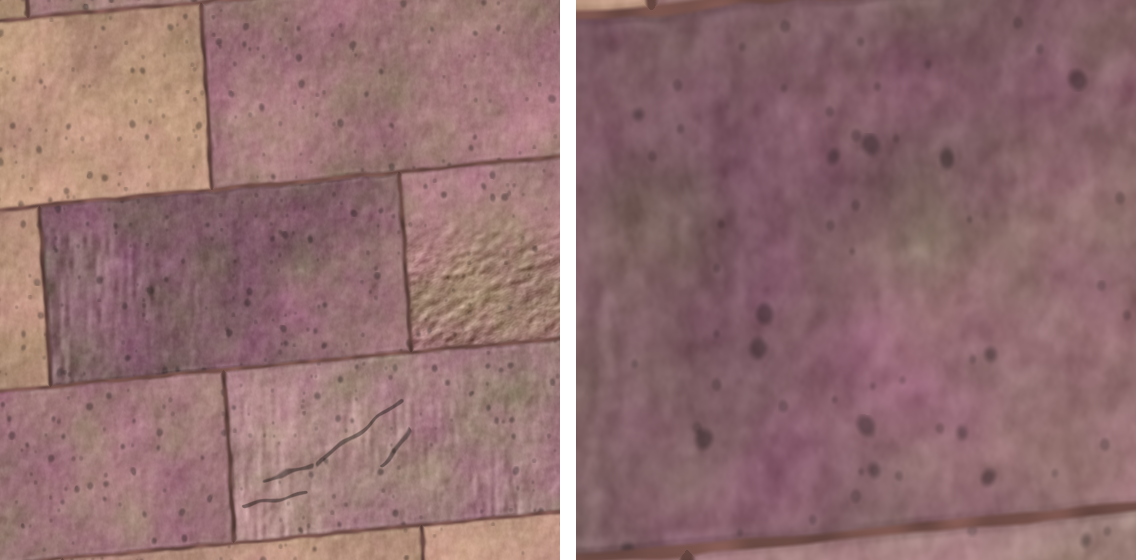
Left: the whole. Right: its middle third, enlarged.
Reproduce this texture procedurally as a WebGL 2 fragment shader.

```glsl
#version 300 es
precision highp float;
// Slanted running-bond wall of mauve and beige sandstone blocks.
// The canvas is sheared into courses and blocks; each block gets a tint and
// layered noise for stains, relief, tool marks, pits and a few cracks.
uniform vec2 u_resolution;
out vec4 fragColor;

const float BLOCK_LENGTH = 0.646;
const vec3 MAUVE = vec3(0.625, 0.478, 0.472);
const vec3 BEIGE = vec3(0.725, 0.580, 0.490);
const vec3 PLUM = vec3(0.510, 0.385, 0.405);
const vec3 ROSY_GRAY = vec3(0.655, 0.525, 0.510);
const vec3 MORTAR = vec3(0.395, 0.270, 0.250);

float hash(vec2 p) {
    vec3 q = fract(vec3(p.xyx) * 0.1031);
    q += dot(q, q.yzx + 33.33);
    return fract((q.x + q.y) * q.z);
}

float noise(vec2 p) {
    vec2 i = floor(p), f = fract(p);
    f = f * f * (3.0 - 2.0 * f);
    return mix(mix(hash(i), hash(i + vec2(1, 0)), f.x),
               mix(hash(i + vec2(0, 1)), hash(i + vec2(1, 1)), f.x), f.y);
}

float fbm(vec2 p, int octaves) {
    float sum = 0.0, amp = 0.5, total = 0.0;
    for (int i = 0; i < octaves; i++) {
        sum += amp * noise(p);
        total += amp;
        amp *= 0.55;
        p = mat2(1.6, 1.2, -1.2, 1.6) * p + 17.3;
    }
    return sum / total;
}

float segment(vec2 p, vec2 a, vec2 b) {
    vec2 d = b - a;
    return length(p - a - d * clamp(dot(p - a, d) / dot(d, d), 0.0, 1.0));
}

// Block id in xy, distance to the upright and level joints in zw.
vec4 layBlocks(vec2 p) {
    const float GROWTH = 0.0068, HEIGHT = 0.3035;  // courses grow upward
    float level = p.y - 0.095 * p.x + 0.009;
    float course = (sqrt(HEIGHT * HEIGHT + 4.0 * GROWTH * level) - HEIGHT) / (2.0 * GROWTH);
    float row = floor(course);
    float shift = mix(0.421, 0.111, mod(row, 2.0));
    float along = (p.x + 0.063 * p.y - shift) / BLOCK_LENGTH;
    vec2 f = fract(vec2(along, course));
    vec2 edge = min(f, 1.0 - f) * vec2(BLOCK_LENGTH, 0.325);
    return vec4(floor(along), row, edge);
}

float isBlock(vec2 id, vec2 wanted) {
    return 1.0 - step(0.5, distance(id, wanted));
}

// Small dark holes, one possible per cell.
float pits(vec2 p, float cells, float density, float aa) {
    vec2 cell = floor(p * cells);
    vec2 center = 0.25 + 0.5 * vec2(hash(cell + 3.1), hash(cell + 8.7));
    float radius = mix(0.08, 0.2, hash(cell + 21.0));
    float d = length((fract(p * cells) - center) * vec2(1.0, 0.8)) - radius;
    return step(1.0 - density, hash(cell)) * (1.0 - smoothstep(-0.08, 0.1 + aa * cells, d));
}

float relief(vec2 p, float coarse) {
    vec2 slanted = mat2(0.85, -0.5, 0.5, 0.85) * p * vec2(45.0, 85.0);
    return mix(fbm(p * vec2(34.0, 26.0), 4), fbm(slanted, 3), coarse);
}

void main() {
    vec2 uv = gl_FragCoord.xy / u_resolution;
    float aa = 1.0 / min(u_resolution.x, u_resolution.y);
    vec2 wobble = vec2(noise(uv * 28.0), noise(uv * 28.0 + 40.0)) - 0.5;
    vec4 block = layBlocks(uv + wobble * 0.004);
    vec2 id = block.xy, q = uv + id * 3.7 + 11.0;

    // Block roles
    float pale = step(id.x, -0.5) * step(0.5, id.y) + step(id.y, -0.5) * 0.8;
    float plum = isBlock(id, vec2(0, 1));
    float combed = isBlock(id, vec2(0, 0));
    float rough = isBlock(id, vec2(1, 1)) * smoothstep(0.68, 0.5, uv.y);

    // Base tint and broad stains
    float stain = fbm(q * 6.0, 5) - 0.5;
    vec3 color = mix(MAUVE, BEIGE, pale);
    color = mix(color, PLUM, plum * smoothstep(0.85, 0.2, uv.x + stain * 0.5));
    color = mix(color, ROSY_GRAY, combed);
    color = mix(color, vec3(0.63, 0.50, 0.44), rough * 0.8);
    color *= 1.0 + 0.42 * stain;
    color += vec3(0.03, -0.035, 0.04) * (fbm(q * 13.0 + 5.0, 3) - 0.45) * (2.0 - pale);
    color += (hash(id + 6.0) - 0.5) * 0.025;

    // Lit relief, grain and upright tool marks
    float lit = relief(q, rough) - relief(q + vec2(0.005, -0.006), rough);
    color += lit * mix(0.17, 0.36, max(rough, combed * 0.4));
    color += (fbm(q * vec2(95.0, 70.0), 3) - 0.5) * 0.11;
    float marks = noise(q * vec2(125.0, 22.0)) - 0.5;
    float tooled = combed * smoothstep(0.36, 0.18, uv.y) + plum * smoothstep(0.42, 0.15, uv.x);
    color += marks * 0.16 * (0.12 + tooled * smoothstep(0.25, 0.6, noise(q * 9.0)));

    // Pits and cracks
    float holes = pits(q + wobble * 0.006, 42.0, 0.09, aa) + 0.6 * pits(q, 75.0, 0.06, aa);
    color *= 1.0 - 0.28 * min(holes, 1.0);
    vec2 c = uv + wobble * 0.018;
    float crack = min(segment(c, vec2(0.47, 0.147), vec2(0.56, 0.168)),
                      segment(c, vec2(0.57, 0.17), vec2(0.72, 0.285)));
    crack = min(crack, segment(c, vec2(0.44, 0.095), vec2(0.55, 0.118)));
    crack = min(crack, segment(c, vec2(0.68, 0.173), vec2(0.73, 0.232)));
    float gap = 0.0015 * (0.3 + 1.4 * noise(uv * 45.0));
    color *= 1.0 - 0.38 * combed * (1.0 - smoothstep(gap, gap + 0.002 + aa, crack));

    // Worn block rims and mortar joints
    vec2 joint = block.zw - vec2(0.0034, 0.0031) + (noise(uv * 60.0) - 0.5) * 0.0016;
    float d = min(joint.x, joint.y);
    color *= 1.0 - 0.1 * exp(-max(d, 0.0) * 130.0);
    color += 0.055 * smoothstep(0.002, 0.005, d) * smoothstep(0.012, 0.005, d) * noise(uv * 35.0);
    vec3 mortar = MORTAR * (0.85 + 0.4 * noise(uv * 50.0)) * mix(1.1, 0.92, step(joint.x, joint.y));
    color = mix(mortar, color, smoothstep(-0.0012 - aa, 0.0012 + aa, d));
    fragColor = vec4(clamp(color, 0.0, 1.0), 1.0);
}
```
